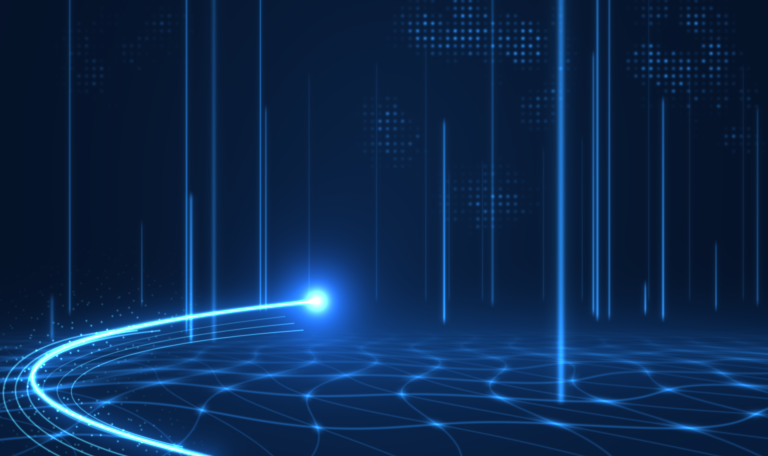
This background is drawn by a Shadertoy shader. Its source:

```glsl
const vec3 NIGHT = vec3(0.018, 0.070, 0.155);
const vec3 NAVY = vec3(0.040, 0.145, 0.290);
const vec3 BLUE = vec3(0.090, 0.370, 0.720);
const vec3 AZURE = vec3(0.160, 0.560, 0.920);
const vec3 CYAN = vec3(0.400, 0.940, 1.000);
const float HORIZON = 0.345;

vec2 hash2(vec2 p) {
    vec2 k = vec2(dot(p, vec2(127.1, 311.7)), dot(p, vec2(269.5, 183.3)));
    return fract(sin(k) * 43758.55);
}

float gauss(float d, float width) {
    return exp(-d * d / (width * width));
}

float blob(vec2 p, vec2 center, vec2 radius) {
    vec2 q = (p - center) / radius;
    return exp(-dot(q, q));
}

// Distance to the nearest scattered point, in cells
float cellular(vec2 p) {
    vec2 cell = floor(p);
    float best = 2.0;
    for (int j = -1; j <= 1; j++)
        for (int i = -1; i <= 1; i++) {
            vec2 c = cell + vec2(i, j);
            best = min(best, length(c + hash2(c) - p));
        }
    return best;
}

// Vertical light streak, brighter toward its foot
float beam(vec2 p, float x, float foot, float top, float width) {
    float span = smoothstep(foot - 0.008, foot + 0.015, p.y)
               * (1.0 - smoothstep(top - 0.02, top + 0.005, p.y));
    float d = abs(p.x - x);
    float fade = mix(1.0, 0.55, clamp((p.y - foot) / (top - foot), 0.0, 1.0));
    return span * fade * (gauss(d, width) + 0.18 * gauss(d, width * 3.5));
}

vec2 bezier(vec2 a, vec2 b, vec2 c, vec2 d, float t) {
    float s = 1.0 - t;
    return s * s * s * a + 3.0 * s * t * (s * b + t * c) + t * t * t * d;
}

float curveDistance(vec2 p, vec2 a, vec2 b, vec2 c, vec2 d) {
    float best = 9.0;
    vec2 from = a;
    for (int i = 1; i <= 36; i++) {
        vec2 to = bezier(a, b, c, d, float(i) / 36.0);
        vec2 edge = to - from, rel = p - from;
        float h = clamp(dot(rel, edge) / dot(edge, edge), 0.0, 1.0);
        best = min(best, length(rel - h * edge));
        from = to;
    }
    return best;
}

// Canvas distance to the nearest whole-number contour of a field
float contour(float field) {
    float slope = length(vec2(dFdx(field), dFdy(field))) * iResolution.y;
    return abs(fract(field + 0.5) - 0.5) / max(slope, 0.001);
}

// Dotted land areas
float dottedLand(vec2 p) {
    const float PITCH = 0.0165;
    vec2 cell = floor(p / PITCH), c = (cell + 0.5) * PITCH;
    float land = blob(c, vec2(0.99, 0.94), vec2(0.11, 0.07))
        + blob(c, vec2(1.17, 0.86), vec2(0.07, 0.12))
        + 0.6 * blob(c, vec2(0.86, 0.72), vec2(0.08, 0.09))
        + 0.55 * blob(c, vec2(1.07, 0.56), vec2(0.11, 0.08))
        + blob(c, vec2(1.49, 0.89), vec2(0.12, 0.11))
        + 0.7 * blob(c, vec2(1.63, 0.73), vec2(0.08, 0.06))
        + 0.4 * blob(c, vec2(0.23, 0.87), vec2(0.11, 0.12))
        + 0.4 * blob(c, vec2(0.38, 0.93), vec2(0.05, 0.06));
    land *= smoothstep(0.85, 0.3, cellular(c * 11.0)) * (0.35 + 0.65 * hash2(cell).x);
    return smoothstep(0.08, 0.75, land) * gauss(length(p - c), 0.0042);
}

// Triangulated net receding to the horizon
float floorNet(vec2 p) {
    float depth = 1.0 / max(HORIZON + 0.015 - p.y, 0.03);
    float u = (p.x - 0.93) * depth;
    float v = depth * 1.1 + 0.35 * sin(u * 0.9 + 1.0) + 0.2 * sin(u * 2.1 + depth);
    u = u * 1.1 + 0.25 * sin(depth * 1.7);
    float du = contour(u), dv = contour(v), dw = contour(u + v);
    float lines = 0.6 * gauss(du, 0.0026) + gauss(dv, 0.0028) + 0.5 * gauss(dw, 0.0022);
    float nodes = gauss(length(vec2(du, dv)), 0.010);
    return (0.55 * lines + 0.9 * nodes) * smoothstep(0.29, 0.10, p.y);
}

float allBeams(vec2 p) {
    float b = 0.45 * beam(p, 0.153, 0.31, 1.3, 0.0025);
    b += 0.65 * beam(p, 0.409, 0.27, 1.4, 0.0025) + beam(p, 0.419, 0.25, 0.58, 0.0035);
    b += 0.4 * beam(p, 0.469, 0.25, 1.3, 0.005);
    b += 0.6 * beam(p, 0.571, 0.32, 1.4, 0.0022) + 0.6 * beam(p, 0.583, 0.32, 0.77, 0.0022);
    b += 0.95 * beam(p, 0.974, 0.292, 0.741, 0.0028);
    b += 0.9 * beam(p, 1.230, 0.116, 1.6, 0.0075);
    b += 0.7 * beam(p, 1.301, 0.31, 0.89, 0.0025) + 0.8 * beam(p, 1.310, 0.298, 1.4, 0.003);
    b += 0.6 * beam(p, 1.336, 0.30, 1.4, 0.0025);
    b += 0.85 * beam(p, 1.454, 0.298, 0.79, 0.0028);
    b += 0.9 * beam(p, 1.415, 0.311, 0.386, 0.0025) + 0.6 * beam(p, 1.570, 0.32, 0.474, 0.002);
    b += 0.5 * beam(p, 0.114, 0.254, 0.357, 0.004) + 0.4 * beam(p, 0.311, 0.329, 0.518, 0.002);
    b += 0.35 * beam(p, 1.080, 0.33, 1.3, 0.003) + 0.4 * beam(p, 1.661, 0.33, 0.77, 0.0025);
    // Faint distant streaks
    for (int i = 0; i < 10; i++) {
        vec2 r = hash2(vec2(float(i), 4.0));
        b += 0.14 * beam(p, 0.64 + 0.104 * (float(i) + r.x), 0.34, 0.6 + 0.5 * r.y, 0.002);
    }
    return b;
}

void mainImage(out vec4 fragColor, in vec2 fragCoord) {
    vec2 p = fragCoord / iResolution.xy * vec2(1.684, 1.0);
    vec2 head = vec2(0.695, 0.340);

    // Night air, horizon haze and floor
    vec3 color = mix(NIGHT, NAVY, 0.75 * blob(p, vec2(0.85, 0.62), vec2(0.50, 0.60)));
    color += BLUE * 0.22 * blob(p, vec2(1.05, 0.24), vec2(0.85, 0.10));
    color += BLUE * 0.10 * smoothstep(0.34, 0.20, p.y);
    color += AZURE * 0.55 * floorNet(p);
    color += AZURE * 0.65 * dottedLand(p) + AZURE * 0.75 * allBeams(p);

    // Main trail with thin companion strands
    float trail = curveDistance(p, head, vec2(-0.093, 0.26), vec2(-0.093, 0.13), vec2(0.46, -0.005));
    float strands = 0.0;
    for (int i = 0; i < 3; i++) {
        float k = float(i);
        float d = curveDistance(p, vec2(0.25 + 0.05 * k, 0.275), vec2(-0.06 + 0.015 * k, 0.24),
            vec2(-0.05 + 0.01 * k, 0.08), vec2(0.15 + 0.08 * k, -0.01));
        strands += 0.6 * gauss(d, 0.0022);
        d = curveDistance(p, vec2(0.664 - 0.02 * k, 0.276 + 0.015 * k), vec2(0.04 - 0.04 * k, 0.23),
            vec2(0.04 - 0.04 * k, 0.10), vec2(0.40, 0.02 - 0.005 * k));
        strands += (0.45 - 0.12 * k) * gauss(d, 0.0018);
    }
    float swell = mix(0.0065, 0.0045, smoothstep(0.1, 0.6, p.x));
    color += CYAN * (gauss(trail, swell) + 0.7 * strands) + BLUE * 0.55 * exp(-trail * 40.0);
    color += vec3(0.35) * gauss(trail, swell * 0.5);

    // Sparks near the bend
    float spark = gauss(cellular(p * 42.0), 0.10) * exp(-trail * 22.0);
    color += CYAN * 0.8 * spark * smoothstep(0.50, 0.15, p.x);

    // Glowing head
    float r = length(p - head);
    color += vec3(0.12, 0.36, 0.80) * (0.75 * exp(-r * 13.0) + 0.5 * gauss(r, 0.075));
    color += vec3(0.75, 0.95, 1.0) * gauss(r, 0.024);

    fragColor = vec4(min(color, 1.0), 1.0);
}
```
